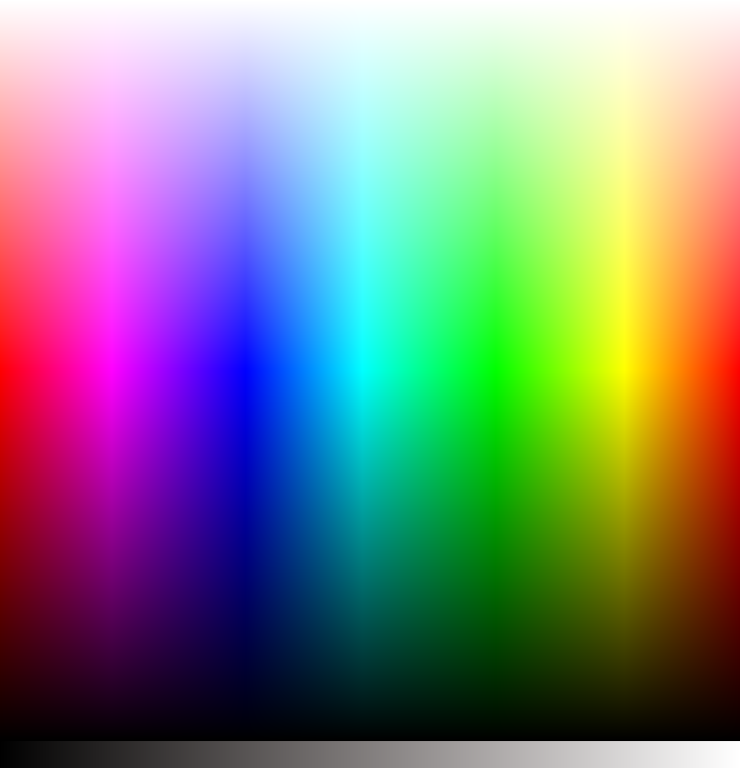
This background is drawn by a Shadertoy shader. Its source:

```glsl
// A colour-picker panel: a hue spectrum runs from left to right, fading to
// white at the top and to black at the bottom, above a thin grey ramp.
// Hues are blended linearly between unevenly spaced stops.

const int STOP_COUNT = 7;
const float STOP_X[STOP_COUNT] = float[](0.0, 0.151, 0.332, 0.490, 0.670, 0.844, 1.0);
const vec3 STOP_HUE[STOP_COUNT] = vec3[](
    vec3(1, 0, 0), vec3(1, 0, 1), vec3(0, 0, 1), vec3(0, 1, 1),
    vec3(0, 1, 0), vec3(1, 1, 0), vec3(1, 0, 0));

const float STRIP_HEIGHT = 0.035;   // grey ramp, as a share of the canvas height
const float PURE_LEVEL = 0.5;       // panel height at which hues are fully saturated
const vec3 WARM_TINT = vec3(0.012, -0.004, -0.006);

// Piecewise linear spectrum
vec3 spectrum(float x) {
    vec3 hue = STOP_HUE[0];
    for (int i = 1; i < STOP_COUNT; i++) {
        float blend = (x - STOP_X[i - 1]) / (STOP_X[i] - STOP_X[i - 1]);
        hue = mix(hue, STOP_HUE[i], clamp(blend, 0.0, 1.0));
    }
    return hue;
}

// Black below, pure hue in the middle, white above
vec3 huePanel(float x, float height) {
    float shade = clamp(height / PURE_LEVEL, 0.0, 1.0);
    float whiteness = clamp((height - PURE_LEVEL) / (1.0 - PURE_LEVEL), 0.0, 1.0);
    return mix(spectrum(x) * shade, vec3(1.0), whiteness);
}

// Grey ramp, slightly warm in its midtones
vec3 greyStrip(float x) {
    return vec3(x) + WARM_TINT * 4.0 * x * (1.0 - x);
}

void mainImage(out vec4 fragColor, in vec2 fragCoord) {
    vec2 uv = fragCoord / iResolution.xy;
    float height = (uv.y - STRIP_HEIGHT) / (1.0 - STRIP_HEIGHT);

    // Join the two parts with an antialiased edge
    float edge = 0.5 / iResolution.y;
    float panelMask = smoothstep(STRIP_HEIGHT - edge, STRIP_HEIGHT + edge, uv.y);
    vec3 color = mix(greyStrip(uv.x), huePanel(uv.x, height), panelMask);
    fragColor = vec4(color, 1.0);
}
```
